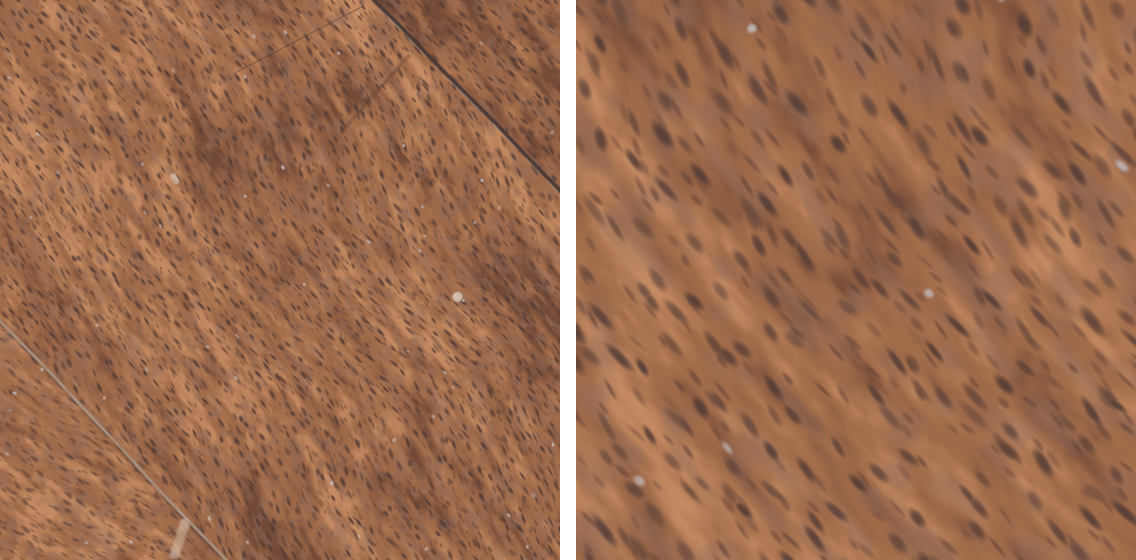
Left: the whole. Right: its middle third, enlarged.
This texture is drawn by a WebGL 1 fragment shader. Its source:

```glsl
precision highp float;
uniform vec2 u_resolution;

float hash(vec2 p) {
  p = fract(p * vec2(0.1031, 0.1137));
  p += dot(p, p.yx + 33.33);
  return fract((p.x + p.y) * p.x * 7.13 + p.y * 3.7);
}

vec2 hash2(vec2 p) {
  return vec2(hash(p + 17.3), hash(p + 61.7));
}

float noise(vec2 p) {
  vec2 i = floor(p), f = fract(p);
  f = f * f * (3.0 - 2.0 * f);
  return mix(mix(hash(i), hash(i + vec2(1, 0)), f.x),
             mix(hash(i + vec2(0, 1)), hash(i + vec2(1, 1)), f.x), f.y);
}

float fbm(vec2 p) {
  float sum = 0.0, gain = 0.53;
  for (int i = 0; i < 4; i++) {
    sum += gain * noise(p);
    p = p * 2.03 + 19.7;
    gain *= 0.5;
  }
  return sum;
}

float segment(vec2 p, vec2 a, vec2 b) {
  vec2 ab = b - a;
  return length(p - a - ab * clamp(dot(p - a, ab) / dot(ab, ab), 0.0, 1.0));
}

float band(float d, float width) {
  return exp(-d * d / (width * width));
}

// Scattered soft ellipses; size is the largest half width and half length
float scatter(vec2 g, vec2 cell, vec2 size, float share, float seed) {
  vec2 id = floor(g / cell);
  float ink = 0.0;
  for (int y = -1; y <= 1; y++) {
    for (int x = -1; x <= 1; x++) {
      vec2 c = id + vec2(x, y);
      vec2 key = c + seed;
      vec2 d = g - (c + 0.1 + 0.8 * hash2(key)) * cell;
      d.x += d.y * (hash(key + 5.1) - 0.5) * 0.35;
      vec2 r = size * mix(vec2(0.55), vec2(1.0), hash2(key + 29.0));
      float spot = 1.0 - smoothstep(0.3, 1.25, length(d / r));
      float strength = 0.5 + 0.5 * hash(key + 43.0);
      ink = max(ink, spot * strength * step(hash(key + 71.0), share));
    }
  }
  return ink;
}

void main() {
  vec2 p = gl_FragCoord.xy / u_resolution;

  // Signed distances to the two plank seams
  float wobble = 0.004 * (noise(p * 9.0) - 0.5);
  float upper = dot(p - vec2(0.67, 1.0), vec2(0.717, 0.697)) + wobble;
  float lower = dot(p - vec2(0.0, 0.427), vec2(0.726, 0.687)) + wobble;
  float inUpper = smoothstep(-0.001, 0.001, upper);
  float inLower = smoothstep(0.001, -0.001, lower);

  // Grain frame: x across, y along
  float tilt = 0.6 + 0.12 * step(0.0, upper) + 0.36 * step(lower, 0.0);
  float c = cos(tilt), s = sin(tilt);
  vec2 g = vec2(p.x * c + p.y * s, p.x * s - p.y * c) + 3.0;
  g.x += 0.035 * (noise(p * 3.5 + 8.0) - 0.5) + 0.006 * (noise(p * 16.0) - 0.5);

  // Broad stain and fine streaks
  float tone = 0.6 + 0.75 * (fbm(g * vec2(7.0, 3.0)) - 0.5);
  tone += 0.6 * (noise(g * vec2(58.0, 15.0)) - 0.5);
  tone += 0.42 * (noise(g * vec2(125.0, 38.0) + 7.0) - 0.5);
  tone += 0.16 * (noise(g * vec2(260.0, 110.0)) - 0.5);
  float patchy = 0.4 + 0.9 * noise(p * 6.0 + 3.0);
  tone -= 0.3 * patchy * band(upper + 0.15, 0.07);
  tone -= 0.26 * patchy * band(lower - 0.08, 0.06);
  tone += 0.16 * band(upper + 0.045, 0.03);
  tone -= 0.3 * inUpper;

  // Pale rays crossing the lower plank
  float ray = noise(vec2(p.x * 30.0 - p.y * 8.0 + 2.0 * noise(p * 8.0), p.y * 11.0));
  tone += 0.4 * smoothstep(0.55, 0.85, ray) * inLower * smoothstep(0.28, 0.1, p.y);

  vec3 wood = mix(vec3(0.45, 0.29, 0.215), vec3(0.63, 0.42, 0.29), smoothstep(0.0, 0.55, tone));
  wood = mix(wood, vec3(0.77, 0.54, 0.38), smoothstep(0.5, 1.0, tone));
  float dull = smoothstep(0.45, 0.85, noise(g * vec2(90.0, 50.0) + 31.0));
  wood = mix(wood, vec3(0.56, 0.42, 0.36), 0.4 * dull);

  // Open pores, large and fine
  float pores = scatter(g, vec2(0.0165, 0.026), vec2(0.0043, 0.0125), 0.68, 0.0);
  float finePores = scatter(g, vec2(0.012, 0.019), vec2(0.0027, 0.0085), 0.5, 137.0);
  wood = mix(wood, vec3(0.31, 0.225, 0.205), 0.85 * pores * (1.0 - 0.3 * inLower));
  wood = mix(wood, vec3(0.38, 0.26, 0.22), 0.6 * finePores);

  // Scratches
  float scratch = 0.5 * smoothstep(0.002, 0.0, segment(p, vec2(0.42, 0.87), vec2(0.65, 0.99)));
  scratch += 0.6 * smoothstep(0.006, 0.0, segment(p, vec2(0.61, 0.765), vec2(0.73, 0.9)))
           * noise(p * 40.0);
  wood = mix(wood, vec3(0.33, 0.23, 0.2), scratch);

  // Seams: dark gap above, pale filler below
  float grit = noise(p * 70.0);
  wood = mix(wood, vec3(0.27, 0.21, 0.2), 0.9 * smoothstep(0.0055, 0.0015, abs(upper)));
  wood = mix(wood, vec3(0.62, 0.55, 0.51),
             0.75 * grit * smoothstep(0.003, 0.0005, abs(upper + 0.004)));
  wood = mix(wood, vec3(0.34, 0.26, 0.23),
             0.7 * grit * smoothstep(0.005, 0.001, abs(lower + 0.003)));
  wood = mix(wood, vec3(0.67, 0.59, 0.53),
             (0.6 + 0.4 * grit) * smoothstep(0.004, 0.001, abs(lower)));

  // Pale specks and a few larger chips
  float specks = scatter(g, vec2(0.06), vec2(0.0042, 0.0055), 0.22, 211.0);
  wood = mix(wood, vec3(0.76, 0.74, 0.75), 0.85 * specks);
  float chips = smoothstep(0.012, 0.006, length(p - vec2(0.817, 0.47)));
  chips += smoothstep(0.008, 0.003, segment(p, vec2(0.309, 0.685), vec2(0.315, 0.677)));
  chips += 0.7 * smoothstep(0.013, 0.005, segment(p, vec2(0.312, 0.01), vec2(0.33, 0.065)));
  wood = mix(wood, vec3(0.83, 0.74, 0.67), min(chips, 1.0) * (0.65 + 0.35 * grit));

  gl_FragColor = vec4(wood, 1.0);
}
```
